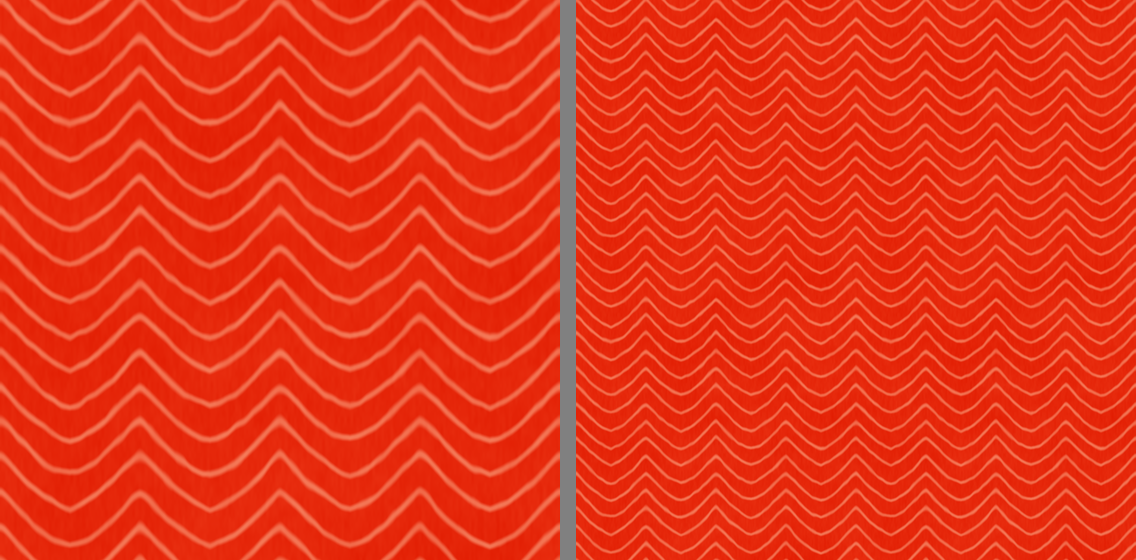
Left: one tile. Right: repeated 2 by 2.
Give the GLSL for this pattern, as a WebGL 1 fragment shader.

```glsl
precision highp float;
// Soft coral chevron lines, hand-dyed in wavering rows on red fibrous cloth.
uniform vec2 u_resolution;

const float COLUMNS = 4.0;
const float ROWS = 16.0;
const float DEPTH = 1.53;         // peak to trough, in row heights
const float HALF_PI = 1.5707963;
const vec3 RED = vec3(0.900, 0.150, 0.037);
const vec3 CORAL = vec3(0.955, 0.470, 0.340);

float hash(vec2 p) {
  vec3 q = fract(p.xyx * 0.1031);
  q += dot(q, q.yzx + 33.33);
  return fract((q.x + q.y) * q.z);
}

// Value noise that wraps after a whole number of cells; range -1 to 1.
float noise(vec2 p, vec2 period, float seed) {
  vec2 cell = floor(p);
  vec2 f = p - cell;
  f = f * f * (3.0 - 2.0 * f);
  vec2 a = mod(cell, period) + seed;
  vec2 b = mod(cell + 1.0, period) + seed;
  float low = mix(hash(a), hash(vec2(b.x, a.y)), f.x);
  float high = mix(hash(vec2(a.x, b.y)), hash(b), f.x);
  return 2.0 * mix(low, high, f.y) - 1.0;
}

// Noise along one line: cells run across, each row has its own strip.
float lineNoise(float x, float row, float cells, float seed) {
  return noise(vec2(x * cells, row), vec2(cells, ROWS), seed);
}

// Chevron drop (x) and its slope (y): tight peaks and rounded troughs.
vec2 chevron(float x) {
  float fold = 2.0 * abs(fract(x * COLUMNS + 0.5) - 0.5);
  float t = (sqrt(fold * fold + 0.0025) - 0.05) / 0.951;
  float drop = mix(t, sin(HALF_PI * t), 0.7);
  float slope = mix(1.0, HALF_PI * cos(HALF_PI * t), 0.7);
  return vec2(drop, slope) * DEPTH;
}

// Strength of dye in one line, given the height within the unfolded rows.
float dyeLine(float x, float height, float row, float slope) {
  float offset = 0.06 + 0.055 * (2.0 * hash(vec2(mod(row, ROWS), 71.0)) - 1.0);
  offset += 0.045 * lineNoise(x, row, 24.0, 11.0);
  offset += 0.030 * lineNoise(x, row, 64.0, 37.0);
  float rise = slope * 2.0 * COLUMNS / ROWS;
  float dist = abs(height - row - offset) / (ROWS * sqrt(1.0 + rise * rise));
  float blot = smoothstep(0.35, 1.0, lineNoise(x, row, 40.0, 53.0));
  float reach = 0.0086 + 0.0008 * lineNoise(x, row, 56.0, 83.0) + 0.0022 * blot;
  float strength = 0.90 + 0.10 * lineNoise(x, row, 32.0, 97.0);
  return strength * (1.0 - smoothstep(0.0006, reach, dist));
}

// Cloth tone: broad uneven dye plus short upright fibres.
float clothTone(vec2 uv) {
  float patches = noise(uv * 8.0, vec2(8.0), 5.0);
  float mottle = noise(uv * 28.0, vec2(28.0), 19.0);
  float fibres = noise(uv * vec2(180.0, 48.0), vec2(180.0, 48.0), 41.0);
  float grain = noise(uv * vec2(256.0, 96.0), vec2(256.0, 96.0), 67.0);
  return 0.35 * patches + 0.20 * mottle + 0.30 * fibres + 0.15 * grain;
}

void main() {
  vec2 uv = gl_FragCoord.xy / u_resolution;

  // Straighten the chevrons into level rows, counted from the top.
  vec2 bend = chevron(uv.x);
  float height = (1.0 - uv.y) * ROWS - bend.x;

  // Keep the strongest of the neighbouring lines.
  float dye = 0.0;
  for (int i = -1; i <= 1; i++) {
    float row = floor(height) + float(i);
    dye = max(dye, dyeLine(uv.x, height, row, bend.y));
  }

  // Lay the dye over the cloth.
  float tone = clothTone(uv);
  vec3 cloth = RED + vec3(0.018, 0.045, 0.036) * tone;
  vec3 thread = CORAL + vec3(0.010, 0.025, 0.025) * tone;
  gl_FragColor = vec4(mix(cloth, thread, clamp(dye, 0.0, 1.0)), 1.0);
}
```
